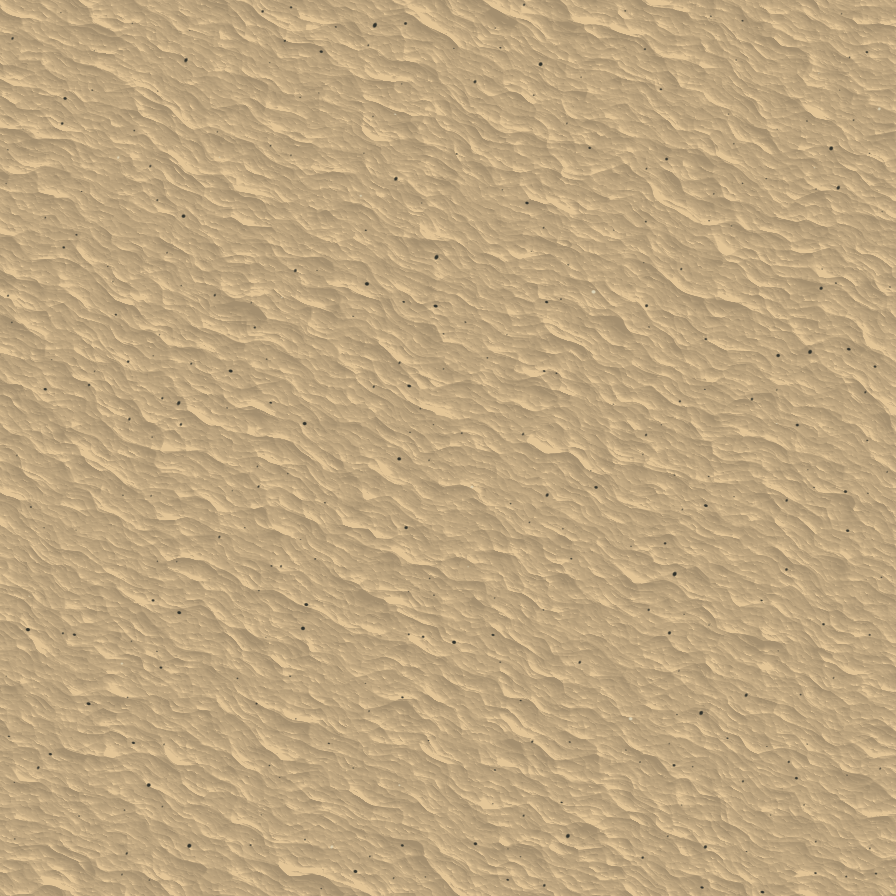
A Shadertoy shader for this texture:

```glsl
// Wind-rippled sand lit from above, with short sharp crests and scattered dark grit.

const vec3 SHADE_SAND = vec3(0.660, 0.575, 0.445);
const vec3 LIT_SAND = vec3(0.875, 0.760, 0.582);
const vec3 DARK_GRIT = vec3(0.17, 0.18, 0.16);
const vec3 PALE_GRIT = vec3(0.88, 0.84, 0.72);

const float RIPPLE_TILT = -0.35;             // radians, falling to the right
const vec2 LARGE_CELLS = vec2(23.0, 43.0);   // cells per canvas, along and across
const vec2 MEDIUM_CELLS = vec2(39.0, 76.0);
const vec2 SMALL_CELLS = vec2(84.0, 150.0);
const vec2 GRAIN_CELLS = vec2(200.0, 250.0);
const vec2 LIGHT_DIR = vec2(0.25, 1.0);
const float BASE_TONE = 0.395;
const float CONTRAST = 1.25;
const float CREST_GLOW = 1.7;
const float SHADOW_LIFT = 0.7;
const float CREST_PINCH = 2.0;               // gathers light and shadow at crests
const float GRIT_CELLS = 26.0;
const float GRIT_CHANCE = 0.5;
const float GRIT_MIN = 0.0006;
const float GRIT_MAX = 0.0024;

vec2 hash2(vec2 p) {
    vec2 k = vec2(dot(p, vec2(127.1, 311.7)), dot(p, vec2(269.5, 183.3)));
    return fract(sin(k) * 43758.55);
}

// Slope of joined cellular bowls of uneven depth: light grows, then drops at a crest.
float duneSlope(vec2 p, float sharpness) {
    vec2 cell = floor(p);
    vec2 local = fract(p);
    float sum = 0.0;
    float total = 0.0;
    for (int y = -1; y <= 1; y++) {
        for (int x = -1; x <= 1; x++) {
            vec2 offset = vec2(x, y);
            vec2 toSeed = offset + hash2(cell + offset) - local;
            float depth = 0.35 + 1.3 * hash2(cell + offset + 57.0).x;
            float tilt = clamp(dot(toSeed, LIGHT_DIR), -0.9, 0.9);
            float profile = tilt * (0.75 + CREST_PINCH * tilt * tilt);
            float weight = exp(-sharpness * dot(toSeed, toSeed));
            sum += weight * depth * profile;
            total += weight;
        }
    }
    return sum / max(total, 1e-12);
}

// Layered sines bend the ripples so that their crests wander.
vec2 windWarp(vec2 p) {
    vec2 bend = 0.0045 * sin(p.yx * vec2(29.0, 23.0) + vec2(0.7, 2.1));
    bend += 0.0030 * sin(p.yx * vec2(61.0, 53.0) + p * 27.0 + vec2(3.9, 1.2));
    bend += 0.0017 * sin(p.yx * vec2(137.0, 121.0) - p * 71.0 + vec2(5.3, 0.4));
    return p + bend;
}

// Slow variation between calm and strongly rippled ground, about -1 to 1.
float calmness(vec2 p) {
    float a = sin(p.x * 17.0 + 2.0 * sin(p.y * 13.0 + 1.0));
    float b = sin(p.y * 23.0 - p.x * 9.0 + 1.5 * sin(p.x * 19.0));
    return 0.5 * (a + b);
}

// Coverage of small grit of uneven size and shape; y is the paleness.
vec2 grit(vec2 p, float pixel) {
    vec2 cell = floor(p * GRIT_CELLS);
    vec2 pick = hash2(cell + 71.0);
    vec2 form = hash2(cell + 153.0);
    vec2 center = (cell + 0.1 + 0.8 * hash2(cell + 29.0)) / GRIT_CELLS;
    vec2 d = p - center;
    d.x += 0.5 * (form.y - 0.5) * d.y;
    d.y *= 0.8 + 0.6 * form.y;
    float radius = mix(GRIT_MIN, GRIT_MAX, form.x * form.x * form.x);
    float edge = 0.7 * pixel + 0.0003;
    float cover = 1.0 - smoothstep(radius - edge, radius + edge, length(d));
    cover *= step(pick.x, GRIT_CHANCE) * mix(0.6, 1.0, form.x);
    return vec2(cover, step(0.95, pick.y));
}

void mainImage(out vec4 fragColor, in vec2 fragCoord) {
    vec2 uv = fragCoord / iResolution.y;
    float c = cos(RIPPLE_TILT);
    float s = sin(RIPPLE_TILT);
    vec2 wind = vec2(c * uv.x + s * uv.y, c * uv.y - s * uv.x);
    vec2 bent = windWarp(wind);

    // Ripples from broad to fine
    float calm = calmness(uv);
    float slope = 0.29 * (1.0 - 0.25 * calm) * duneSlope(bent * LARGE_CELLS, 36.0);
    slope += 0.28 * (1.0 + 0.25 * calm) * duneSlope(bent * MEDIUM_CELLS + 37.0, 28.0);
    slope += 0.18 * duneSlope(bent * SMALL_CELLS + 81.0, 18.0);
    slope += 0.15 * duneSlope(wind * GRAIN_CELLS + 13.0, 11.0);

    // Sand tone: glowing crests and gently lifted shadows
    float lit = max(slope, 0.0);
    float shaded = min(slope, 0.0);
    float tone = BASE_TONE + CONTRAST * slope;
    tone += CREST_GLOW * lit * lit + SHADOW_LIFT * shaded * shaded;
    vec3 color = mix(SHADE_SAND, LIT_SAND, clamp(tone, -0.08, 1.08));

    // Grit on top
    vec2 speck = grit(uv, 1.0 / iResolution.y);
    color = mix(color, mix(DARK_GRIT, PALE_GRIT, speck.y), speck.x);

    fragColor = vec4(color, 1.0);
}
```
